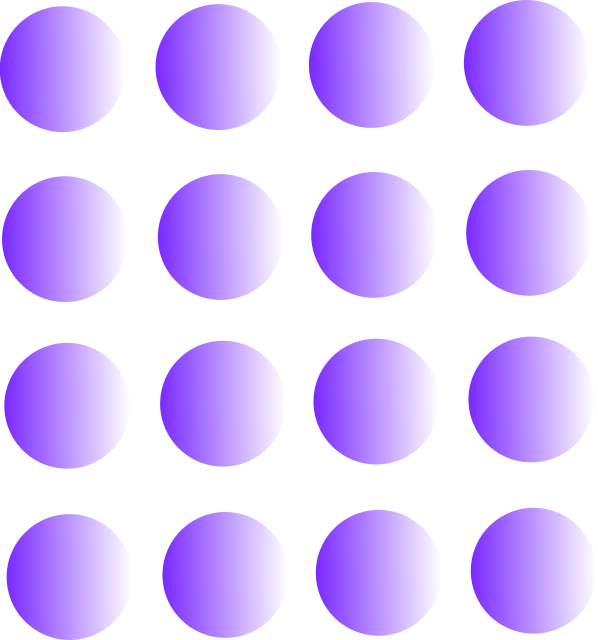
This pattern is drawn by a Shadertoy shader. Its source:

```glsl
const int COUNT = 4;
const float RADIUS = 0.0983;
const float TILT = 0.0136;
const vec2 FIRST_CENTER = vec2(0.0979, 0.8919);
const vec3 VIOLET = vec3(0.475, 0.16, 1.0);
const vec3 WHITE = vec3(1.0);

// Slightly uneven spacing along each axis, in canvas heights
const vec4 COLUMN_OFFSET = vec4(0.0, 0.2435, 0.4831, 0.7253);
const vec4 ROW_OFFSET = vec4(0.0, 0.2656, 0.5260, 0.7936);

vec2 discCenter(int column, int row, vec2 across, vec2 down) {
    return FIRST_CENTER + COLUMN_OFFSET[column] * across + ROW_OFFSET[row] * down;
}

float discCoverage(vec2 offset, float radius, float pixel) {
    return clamp(0.5 - (length(offset) - radius) / pixel, 0.0, 1.0);
}

vec3 discColor(vec2 offset, vec2 axis, float radius) {
    float t = clamp(0.5 + 0.5 * dot(offset, axis) / radius, 0.0, 1.0);
    return mix(VIOLET, WHITE, t);
}

void mainImage(out vec4 fragColor, in vec2 fragCoord) {
    float pixel = 1.0 / iResolution.y;
    vec2 uv = fragCoord * pixel;

    // Axes of the gently rotated grid
    vec2 across = vec2(cos(TILT), sin(TILT));
    vec2 down = vec2(across.y, -across.x);

    vec3 color = WHITE;
    for (int row = 0; row < COUNT; row++) {
        for (int column = 0; column < COUNT; column++) {
            vec2 offset = uv - discCenter(column, row, across, down);
            float coverage = discCoverage(offset, RADIUS, pixel);
            color = mix(color, discColor(offset, across, RADIUS), coverage);
        }
    }
    fragColor = vec4(color, 1.0);
}
```
